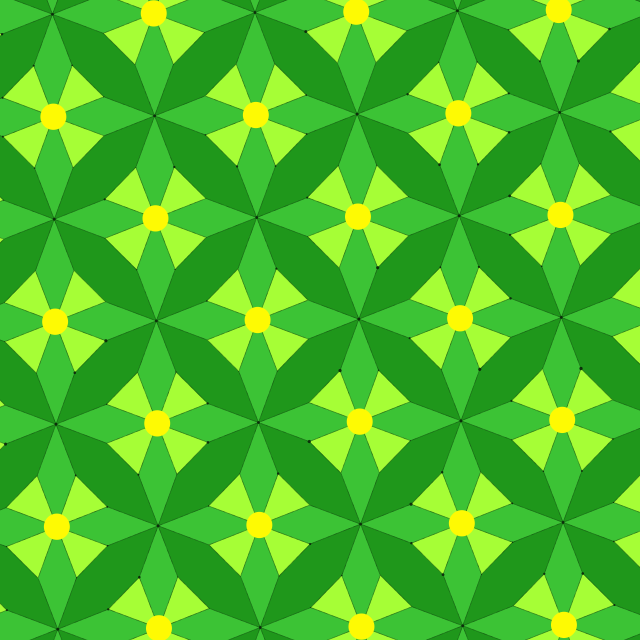
This pattern is drawn by a WebGL 2 fragment shader. Its source:

```glsl
#version 300 es
precision highp float;

#define CELL vec2(0.3164, 0.3203)
#define ORIGIN vec2(0.4025, 0.5)
#define TILT 0.0085
#define PETAL_HALF_WIDTH 0.095
#define DISC_RADIUS 0.064
#define LINE_HALF_WIDTH 0.0019
#define NODE_RADIUS 0.007
#define SPECK_RADIUS 0.008
#define DARK_GREEN vec3(0.12, 0.592, 0.105)
#define PETAL_GREEN vec3(0.237, 0.765, 0.207)
#define LIME vec3(0.65, 0.995, 0.21)
#define YELLOW vec3(0.995, 0.98, 0.01)

uniform vec2 u_resolution;
out vec4 fragColor;

float hash(vec2 p) {
  vec3 h = fract(p.xyx * vec3(0.1031, 0.1030, 0.0973));
  h += dot(h, h.yzx + 33.33);
  return fract((h.x + h.y) * h.z);
}

vec2 gradientAt(vec2 p) {
  float angle = 6.2832 * hash(p);
  return vec2(cos(angle), sin(angle));
}

float gradientNoise(vec2 p) {
  vec2 i = floor(p), f = p - i;
  vec2 u = f * f * (3.0 - 2.0 * f);
  vec2 e = vec2(1.0, 0.0);
  float bottom = mix(dot(gradientAt(i), f),
                     dot(gradientAt(i + e.xy), f - e.xy), u.x);
  float top = mix(dot(gradientAt(i + e.yx), f - e.yx),
                  dot(gradientAt(i + e.xx), f - e.xx), u.x);
  return mix(bottom, top, u.y);
}

float l1(vec2 p) { return abs(p.x) + abs(p.y); }

// Area inside a signed distance, softened over one pixel
float coverage(float dist, float pixel) {
  return clamp(0.5 - dist / pixel, 0.0, 1.0);
}

void main() {
  vec2 p = gl_FragCoord.xy / u_resolution - ORIGIN;
  float c = cos(TILT), s = sin(TILT);
  vec2 q = vec2(c * p.x + s * p.y, c * p.y - s * p.x) / CELL;
  float pixel = 1.0 / (min(u_resolution.x, u_resolution.y) * CELL.x);

  // Nearest flower on the centred lattice
  vec2 centre = floor(q + 0.5);
  vec2 staggered = floor(q) + 0.5;
  if (l1(q - staggered) < l1(q - centre)) centre = staggered;
  vec2 d = q - centre;

  // Fold into one eighth, with the petal axis along x
  vec2 a = abs(d);
  bool upright = a.y > a.x;
  if (upright) a = a.yx;

  // Rhombic petal and the lime wedge between petals
  float slope = PETAL_HALF_WIDTH / 0.25;
  float petal = (a.y - PETAL_HALF_WIDTH + slope * abs(a.x - 0.25))
              * inversesqrt(1.0 + slope * slope);
  float wedge = (a.x + a.y - 0.25 - PETAL_HALF_WIDTH) * 0.7071;
  vec3 color = mix(DARK_GREEN, LIME, coverage(wedge, pixel));
  color = mix(color, PETAL_GREEN, coverage(petal, pixel));

  // Fine, uneven outlines
  float outline = min(abs(petal), max(abs(wedge), -petal));
  float strength = 0.6 + 0.35 * gradientNoise(q * 60.0);
  color = mix(color, DARK_GREEN * 0.5,
              strength * coverage(outline - LINE_HALF_WIDTH, pixel));

  // Specks of varying size at the petal corners
  vec2 side = sign(d) + (upright ? 7.0 : 3.0);
  float size = hash(centre * 20.0 + side * 3.1 + 200.0);
  float speck = length(a - vec2(0.25, PETAL_HALF_WIDTH))
              - SPECK_RADIUS * size * size;
  color = mix(color, vec3(0.03, 0.12, 0.03), 0.85 * coverage(speck, pixel));

  // Dots where four petal tips meet
  float node = length(a - vec2(0.5, 0.0)) - NODE_RADIUS;
  color = mix(color, vec3(0.03, 0.12, 0.03), 0.85 * coverage(node, pixel));

  // Flower heart
  color = mix(color, YELLOW, coverage(length(d) - DISC_RADIUS, pixel));

  fragColor = vec4(color, 1.0);
}
```
